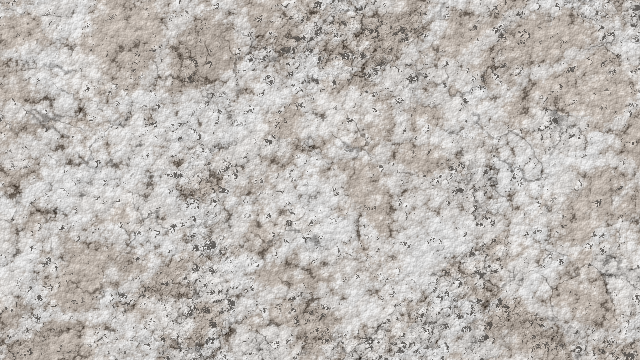
This texture is drawn by a Shadertoy shader. Its source:

```glsl
float hash(vec2 p) {
    vec3 q = fract(p.xyx * vec3(0.1031, 0.1030, 0.0973));
    q += dot(q, q.yzx + 33.33);
    return fract((q.x + q.y) * q.z);
}

// Cellular noise: nearest distance, second distance, random cell value
vec3 cells(vec2 p) {
    vec3 nearest = vec3(8.0, 8.0, 0.0);
    for (int j = -1; j <= 1; j++) {
        for (int i = -1; i <= 1; i++) {
            vec2 cell = floor(p) + vec2(i, j);
            vec2 site = cell + vec2(hash(cell), hash(cell + 57.0));
            float d = length(p - site);
            if (d < nearest.x) nearest = vec3(d, nearest.x, hash(cell + 19.0));
            else nearest.y = min(nearest.y, d);
        }
    }
    return nearest;
}

// Four rotated octaves of cellular noise, centred on zero
float layers(vec2 p) {
    float sum = -0.43, amplitude = 0.4;
    for (int i = 0; i < 4; i++) {
        sum += amplitude * cells(p).x;
        p = mat2(1.68, 1.26, -1.26, 1.68) * p + 11.3;
        amplitude *= 0.65;
    }
    return sum;
}

void mainImage(out vec4 fragColor, in vec2 fragCoord) {
    vec2 p = fragCoord / iResolution.y;

    // Ragged warp for the large features
    vec2 warped = p + 0.03 * sin(p.yx * vec2(9.0, 7.0) + 1.7 * sin(p * 5.0 + 2.0));
    warped += 0.08 * vec2(layers(p * 9.0), layers(p * 9.0 + 31.0));

    // Fine relief, lit from the upper left
    float grain = layers(p * 22.0);
    float slope = layers((p + vec2(-0.002, 0.0025)) * 22.0) - grain;

    // Sandy stains on pale stone, broken along flaked plates
    vec3 plate = cells(warped * 10.0);
    float stain = layers(warped * 3.5 + 4.0) + 0.3 * grain + 0.12 * (plate.z - 0.5);
    vec3 stone = mix(vec3(0.825, 0.815, 0.805), vec3(0.71, 0.672, 0.637),
                     smoothstep(-0.15, 0.05, stain));
    stone += 0.06 * (plate.z - 0.5);

    // Partly open cracks between the plates
    float crack = 1.0 - smoothstep(0.0, 0.09, plate.y - plate.x);
    crack *= smoothstep(-0.02, 0.12, layers(warped * 5.0 + 3.0));

    // Whitish diagonal veins
    vec2 along = mat2(0.93, -0.36, 0.36, 0.93) * warped;
    vec3 seam = cells(along * vec2(3.0, 5.5) + 8.0);
    float vein = 1.0 - smoothstep(0.02, 0.26, seam.y - seam.x + 0.7 * grain);
    stone = mix(stone, vec3(0.835, 0.84, 0.845), 0.6 * vein);

    // Crumbled areas: small lumps with dark gaps
    float crumble = smoothstep(-0.02, 0.11, layers(warped * 1.6 + 7.0));
    vec3 lump = cells(p * 44.0 + 3.0 * grain);
    float gap = 1.0 - smoothstep(0.0, 0.22, lump.y - lump.x);

    // Ragged pits, larger and denser where the stone crumbles
    vec3 pore = cells(p * 50.0 + 4.0 * vec2(grain, -slope));
    float radius = (0.12 + 0.32 * crumble) * pow(pore.z, 3.0);
    float pit = smoothstep(0.02, 0.1, radius);
    pit *= 1.0 - smoothstep(radius * 0.5, radius + 0.12, pore.x + 0.8 * grain);

    // Shading
    stone += 0.7 * slope - 0.3 * grain;
    stone -= 0.2 * smoothstep(0.09, 0.25, grain);
    stone -= 0.17 * gap * crumble + 0.24 * crack;
    stone = mix(stone, vec3(0.27, 0.255, 0.24), 0.8 * pit);
    fragColor = vec4(clamp(stone, 0.12, 0.94), 1.0);
}
```
